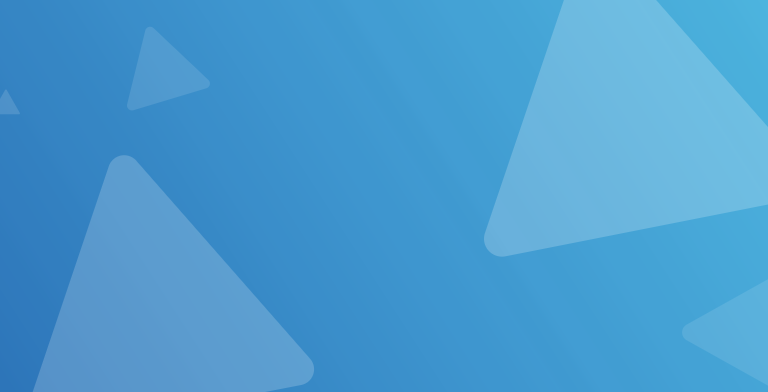
Reproduce this background procedurally as a WebGL 2 fragment shader.

```glsl
#version 300 es
precision highp float;
// A diagonal blue gradient with faint slanted bands, overlaid by translucent
// white triangles. Each triangle is a signed distance to three edges, rounded
// by a radius. Lengths are in canvas heights, with the origin at lower left.

#define ASPECT 1.949
#define GRADIENT_DIR vec2(0.84, 0.54)
#define DEEP_BLUE vec3(0.178, 0.460, 0.727)
#define MID_BLUE vec3(0.245, 0.590, 0.812)
#define SKY_BLUE vec3(0.300, 0.705, 0.870)
#define BAND_COUNT 34.0
#define BAND_STRENGTH 0.007

uniform vec2 u_resolution;
out vec4 fragColor;

float hash(float n) {
    return fract(sin(n * 127.1) * 43758.5453);
}

float cross2(vec2 a, vec2 b) {
    return a.x * b.y - a.y * b.x;
}

// x: squared distance to the edge a-b, y: signed side of the edge
vec2 edgeDistance(vec2 p, vec2 a, vec2 b, float winding) {
    vec2 edge = b - a, q = p - a;
    vec2 offset = q - edge * clamp(dot(q, edge) / dot(edge, edge), 0.0, 1.0);
    return vec2(dot(offset, offset), winding * cross2(edge, q));
}

// Signed distance to a triangle grown and rounded by radius
float roundedTriangle(vec2 p, vec2 a, vec2 b, vec2 c, float radius) {
    float winding = sign(cross2(b - a, c - a));
    vec2 d = min(min(edgeDistance(p, a, b, winding),
                     edgeDistance(p, b, c, winding)),
                     edgeDistance(p, c, a, winding));
    return -sqrt(d.x) * sign(d.y) - radius;
}

// Blend a translucent white shape over the colour, with a one pixel soft edge
vec3 overlay(vec3 color, float dist, float opacity) {
    float coverage = clamp(0.5 - dist * u_resolution.y, 0.0, 1.0);
    return mix(color, vec3(1.0), opacity * coverage);
}

// Three-stop gradient with softly joined strips of slightly varied brightness
vec3 background(vec2 p) {
    float t = dot(p, GRADIENT_DIR) / dot(vec2(ASPECT, 1.0), GRADIENT_DIR);
    vec3 color = mix(DEEP_BLUE, MID_BLUE, clamp(t * 2.0, 0.0, 1.0));
    color = mix(color, SKY_BLUE, clamp(t * 2.0 - 1.0, 0.0, 1.0));
    float strip = t * BAND_COUNT;
    float band = mix(hash(floor(strip)), hash(floor(strip) + 1.0),
                     smoothstep(0.6, 1.0, fract(strip)));
    return color + BAND_STRENGTH * (band - 0.5);
}

void main() {
    vec2 p = gl_FragCoord.xy / u_resolution * vec2(ASPECT, 1.0);
    vec3 color = background(p);

    // Large triangles: lower left and upper right
    color = overlay(color, roundedTriangle(p, vec2(0.315, 0.563),
        vec2(0.756, 0.058), vec2(0.103, -0.069), 0.041), 0.19);
    color = overlay(color, roundedTriangle(p, vec2(1.274, 0.391),
        vec2(1.514, 1.103), vec2(2.010, 0.537), 0.0457), 0.205);

    // Small triangles: upper left, left border and right border
    color = overlay(color, roundedTriangle(p, vec2(0.381, 0.919),
        vec2(0.520, 0.787), vec2(0.335, 0.731), 0.0127), 0.115);
    color = overlay(color, roundedTriangle(p, vec2(0.015, 0.769),
        vec2(0.048, 0.711), vec2(-0.018, 0.711), 0.0025), 0.13);
    color = overlay(color, roundedTriangle(p, vec2(1.754, 0.152),
        vec2(2.157, 0.378), vec2(2.157, -0.074), 0.023), 0.105);

    fragColor = vec4(color, 1.0);
}
```
